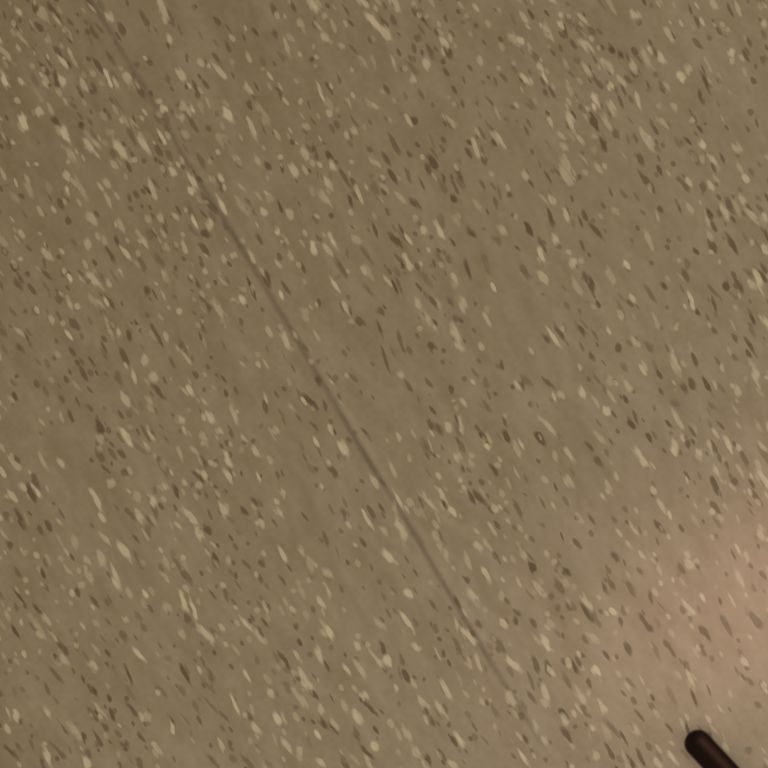
This texture is drawn by a WebGL 1 fragment shader. Its source:

```glsl
precision highp float;
// Worn linoleum floor: slanted pale and dark flecks, a faint seam, soft lamp glow and a dark rod end.
uniform vec2 u_resolution;

#define GRAIN_ANGLE -1.05
#define LIGHT_DENSITY 0.46
#define DARK_DENSITY 0.42
#define LIGHT_STRENGTH 0.72
#define DARK_STRENGTH 0.62
#define MOTTLE 0.035
#define SEAM_STRENGTH 0.22
#define GLOW_CENTER vec2(1.02, 0.23)
#define BASE_DARK vec3(0.465, 0.395, 0.295)
#define BASE_LIGHT vec3(0.575, 0.505, 0.405)
#define FLECK_LIGHT vec3(0.75, 0.67, 0.53)
#define FLECK_DARK vec3(0.27, 0.205, 0.135)

float hash(vec2 p) {
  return fract(sin(dot(p, vec2(127.1, 311.7))) * 43758.5453);
}

float noise(vec2 p) {
  vec2 i = floor(p);
  vec2 f = fract(p);
  f = f * f * (3.0 - 2.0 * f);
  return mix(mix(hash(i), hash(i + vec2(1.0, 0.0)), f.x),
             mix(hash(i + vec2(0.0, 1.0)), hash(i + vec2(1.0, 1.0)), f.x), f.y);
}

mat2 rotation(float a) {
  return mat2(cos(a), sin(a), -sin(a), cos(a));
}

float segmentDistance(vec2 p, vec2 a, vec2 b) {
  vec2 ab = b - a;
  return length(p - a - ab * clamp(dot(p - a, ab) / dot(ab, ab), 0.0, 1.0));
}

// Coverage of ragged, elongated flecks; x runs along the grain.
float flecks(vec2 p, vec2 cell, float density, float seed) {
  vec2 home = floor(p / cell);
  float ragged = 0.75 * (noise(p * vec2(110.0, 260.0) + seed) - 0.5);
  float cover = 0.0;
  for (int j = -1; j <= 1; j++) {
    for (int i = -1; i <= 1; i++) {
      vec2 id = home + vec2(float(i), float(j));
      vec2 key = id + seed;
      vec2 center = (id + vec2(hash(key + 3.1), hash(key + 7.7))) * cell;
      float cluster = smoothstep(0.2, 0.8, noise(center * vec2(5.0, 15.0) + seed));
      float present = step(hash(key), density * (0.35 + 1.3 * cluster));
      float size = hash(key + 13.3);
      vec2 radius = cell * vec2(mix(0.2, 0.55, size * size),
                                mix(0.13, 0.28, hash(key + 19.9)));
      vec2 d = rotation((hash(key + 23.5) - 0.5) * 0.5) * (p - center);
      float shape = 1.0 - smoothstep(0.35, 1.15, length(d / radius) + ragged);
      cover = max(cover, present * shape * mix(0.35, 1.0, hash(key + 29.2)));
    }
  }
  return cover;
}

void main() {
  vec2 uv = gl_FragCoord.xy / u_resolution;
  vec2 grain = rotation(-GRAIN_ANGLE) * uv;

  // Uneven room light and lamp reflection
  float light = 0.36 + 0.42 * (uv.x - 0.5) - 0.32 * (uv.y - 0.5);
  vec3 color = mix(BASE_DARK, BASE_LIGHT, clamp(light, 0.0, 1.0));
  vec2 toGlow = rotation(-0.45) * (uv - GLOW_CENTER);
  float glow = exp(-dot(toGlow * vec2(3.6, 6.5), toGlow * vec2(3.6, 6.5)));
  color += glow * vec3(0.125, 0.085, 0.08);

  // Soft mottling and streaks
  float mottle = noise(grain * vec2(16.0, 48.0)) + 0.7 * noise(grain * vec2(60.0, 130.0))
               + 0.5 * noise(uv * 190.0) - 1.1;
  color += MOTTLE * mottle;

  // Worn seam with a paler upper edge
  vec2 seamStart = vec2(0.117, 1.0);
  vec2 seamDir = normalize(vec2(0.585, -0.964));
  float across = dot(uv - seamStart, vec2(-seamDir.y, seamDir.x));
  across += 0.003 * (noise(vec2(grain.x * 9.0, 4.0)) - 0.5);
  float wear = mix(0.4, 1.0, noise(vec2(grain.x * 18.0, 8.0)));
  wear *= smoothstep(-0.02, 0.12, uv.y);
  float seam = exp(-pow(across / 0.0038, 2.0));
  float rim = exp(-pow((across - 0.009) / 0.005, 2.0));
  color *= 1.0 - SEAM_STRENGTH * wear * seam;
  color += 0.018 * wear * rim;

  // Two sizes of dark and pale flecks
  float dark = max(flecks(grain, vec2(0.036, 0.020), DARK_DENSITY, 11.0),
                   0.75 * flecks(grain, vec2(0.021, 0.014), DARK_DENSITY * 0.7, 47.0));
  float pale = max(flecks(grain, vec2(0.039, 0.023), LIGHT_DENSITY, 83.0),
                   0.7 * flecks(grain, vec2(0.023, 0.016), LIGHT_DENSITY * 0.8, 131.0));
  color = mix(color, FLECK_DARK + 0.1 * glow, dark * DARK_STRENGTH);
  color = mix(color, FLECK_LIGHT + 0.08 * glow, pale * LIGHT_STRENGTH);

  // Rounded rod end with a dull highlight
  float rod = segmentDistance(uv, vec2(0.909, 0.032), vec2(0.99, -0.055));
  float sheen = segmentDistance(uv, vec2(0.914, 0.036), vec2(0.99, -0.046));
  vec3 rodColor = vec3(0.1, 0.065, 0.05) + vec3(0.12, 0.08, 0.06) * exp(-pow(sheen / 0.006, 2.0));
  color *= 1.0 - 0.2 * exp(-max(rod - 0.017, 0.0) / 0.008);
  color = mix(color, rodColor, 1.0 - smoothstep(0.015, 0.0195, rod));

  gl_FragColor = vec4(color, 1.0);
}
```
